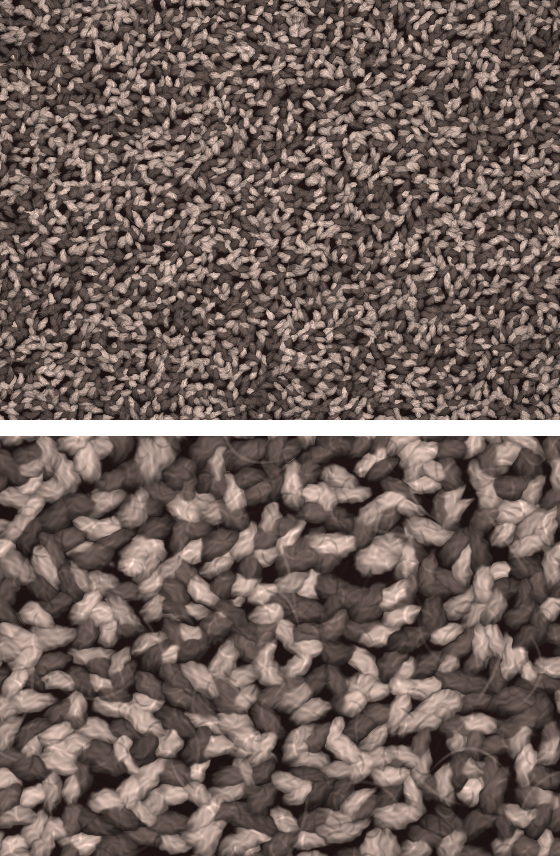
Top, the full canvas; bottom, a detail of the centre.
Give the GLSL for this texture, as a Shadertoy shader.

```glsl
// Cut-pile carpet of pale and dark twisted yarn tufts with fuzz and stray hairs.
// Each tuft is a bent ellipse in a jittered cellular grid; domed heights and
// random ranks decide which tuft shows, and layered sines steer the pile.

const float TUFTS_PER_HEIGHT = 54.0;
const vec3 PALE_YARN = vec3(0.73, 0.637, 0.595);
const vec3 DARK_YARN = vec3(0.37, 0.312, 0.292);
const vec3 GAP_SHADOW = vec3(0.11, 0.07, 0.067);
const vec3 HAIR_COLOR = vec3(0.70, 0.62, 0.58);

vec3 hash3(vec2 cell, float seed) {
    vec3 h = fract(vec3(cell.xyx + seed) * vec3(0.1031, 0.1030, 0.0973));
    h += dot(h, h.yxz + 33.33);
    return fract((h.xxy + h.yzz) * h.zyx);
}

// Smooth drift, roughly -1 to 1, from layered sines.
float drift(vec2 p, float phase) {
    return 0.5 * sin(p.x * 9.0 + 3.0 * sin(p.y * 7.0 + phase) + phase)
         + 0.5 * sin(p.y * 13.0 - 2.0 * sin(p.x * 11.0 - phase) + phase * 2.0);
}

// Rotates an offset into the frame of a strand lying at the given angle.
vec2 toStrand(vec2 offset, float angle) {
    float c = cos(angle), s = sin(angle);
    return vec2(c * offset.x + s * offset.y, c * offset.y - s * offset.x);
}

// Twisted fibres along one tuft, as a brightness change.
float fibres(vec2 local, float phase) {
    float wobble = 1.5 * sin(local.x * 5.0 + phase);
    return 0.06 * sin(local.y * 15.0 + local.x * 6.0 + wobble + phase)
         + 0.04 * sin(local.y * 23.0 - local.x * 5.0 + wobble + phase * 3.0);
}

// Alternating yarns with random flips keep the two colours evenly mixed.
vec3 yarnColor(vec2 cell, float chance) {
    float pale = mod(cell.x + cell.y, 2.0);
    pale = chance < 0.27 ? 1.0 - pale : pale;
    return mix(DARK_YARN, PALE_YARN, pale);
}

vec3 tuftColor(vec3 yarn, vec2 local, float radius, float slope, vec3 rnd) {
    float light = mix(0.50, 1.0, smoothstep(1.05, 0.3, radius));
    light *= 0.83 + 0.30 * rnd.y;
    light += 0.16 * slope + fibres(local, rnd.z * 6.28);
    return yarn * light;
}

// Blends nearby tufts by height so the topmost one shows with a soft edge.
vec3 pile(vec2 p) {
    vec2 g = p * TUFTS_PER_HEIGHT;
    vec2 home = floor(g);
    float lean = 0.5 + 0.55 * drift(p, 1.7);
    vec3 sum = vec3(0.0);
    float total = 0.0001;
    float covered = 0.0;
    for (int j = -2; j <= 2; j++)
    for (int i = -2; i <= 2; i++) {
        vec2 cell = home + vec2(i, j);
        vec3 place = hash3(cell, 11.0);
        vec3 look = hash3(cell, 57.0);
        vec3 form = hash3(cell, 91.0);
        vec2 offset = g - cell - 0.5 - 0.88 * (place.xy - 0.5);
        float angle = lean + (place.z - 0.5) * 2.4;
        vec2 local = toStrand(offset, angle);
        local.y += (form.x - 0.5) * 0.6 * local.x * local.x;
        // One end is slimmer, like a teardrop.
        float halfWidth = mix(0.44, 0.60, form.y) * (1.0 - 0.22 * local.x);
        vec2 size = vec2(mix(0.85, 1.2, form.z), max(halfWidth, 0.2));
        float radius = length(local / size);
        float cover = smoothstep(1.08, 0.84, radius);
        float rank = fract(look.z * 7.0 + form.y * 3.0);
        float weight = cover * exp(8.0 * rank + 14.0 * (1.0 - radius * radius));
        vec3 yarn = yarnColor(cell, look.x);
        sum += weight * tuftColor(yarn, local, radius, offset.y, look);
        total += weight;
        covered = max(covered, cover);
    }
    return mix(GAP_SHADOW, sum / total, covered);
}

// Thin curved loose hairs on a grid of the given density; returns opacity.
float hairs(vec2 p, float density, float halfWidth, float seed) {
    vec2 g = p * density;
    vec2 home = floor(g);
    float hair = 0.0;
    for (int j = -1; j <= 1; j++)
    for (int i = -1; i <= 1; i++) {
        vec2 cell = home + vec2(i, j);
        vec3 place = hash3(cell, seed);
        vec3 form = hash3(cell, seed + 38.0);
        vec2 local = toStrand(g - cell - place.xy, place.z * 6.28);
        local.y += (form.x - 0.5) * 2.2 * local.x * local.x;
        float line = smoothstep(halfWidth, halfWidth * 0.2, abs(local.y));
        float ends = smoothstep(0.7, 0.35, abs(local.x));
        hair = max(hair, line * ends * step(0.3, form.y) * form.z);
    }
    return hair;
}

void mainImage(out vec4 fragColor, in vec2 fragCoord) {
    vec2 p = fragCoord / iResolution.y;
    vec2 centered = fragCoord / iResolution.xy - 0.5;

    // Fine warps break up the grid and roughen the tuft outlines.
    vec2 warp = 0.004 * vec2(drift(p * 2.0, 0.4), drift(p * 2.0, 4.1));
    warp += 0.0011 * vec2(drift(p * 31.0, 1.1), drift(p * 29.0, 3.3));
    vec3 color = pile(p + warp);

    // Bright and dark fuzz, then a few longer hairs.
    float fuzz = hairs(p, 75.0, 0.14, 133.0) - hairs(p, 80.0, 0.14, 241.0);
    color *= 1.0 + 0.24 * fuzz;
    color = mix(color, HAIR_COLOR, 0.30 * hairs(p, 20.0, 0.042, 317.0));

    // Uneven pile height and a faint falloff to the corners.
    color *= 1.0 + 0.03 * drift(p * 1.4, 2.6);
    color *= 1.04 - 0.2 * dot(centered, centered);
    fragColor = vec4(clamp(color, 0.0, 1.0), 1.0);
}
```
